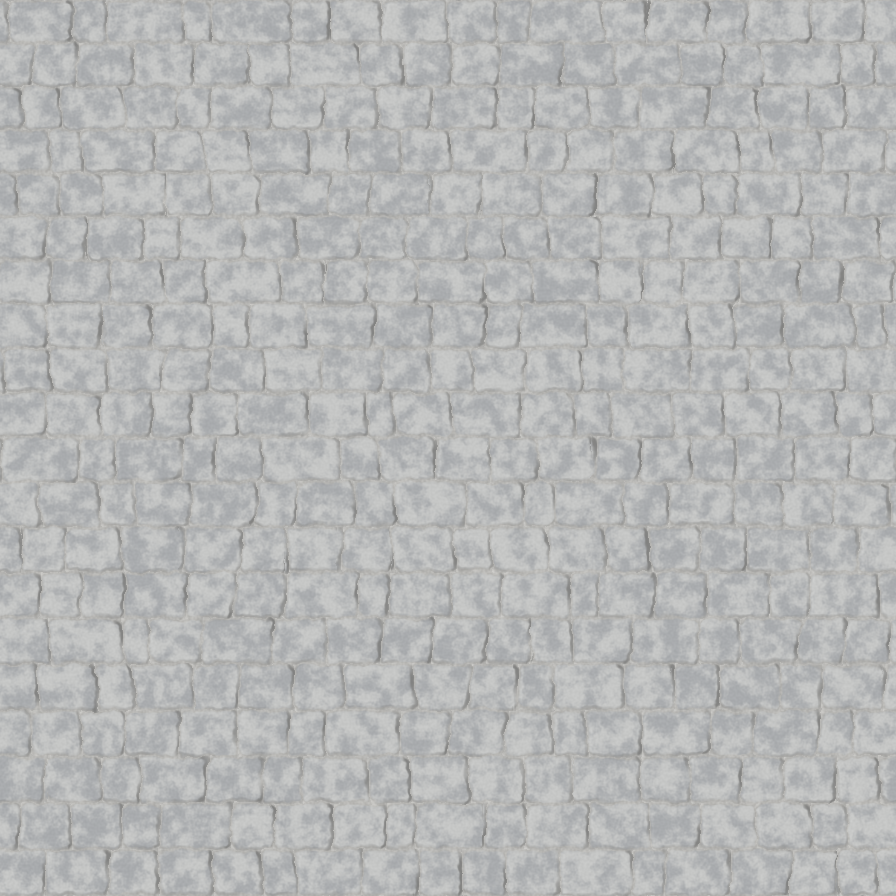
Give the GLSL for this texture, as a WebGL 2 fragment shader.

```glsl
#version 300 es
precision highp float;
// Pale grey cobblestone paving: 20 staggered courses of about 17 worn, dusty setts.

uniform vec2 u_resolution;
out vec4 fragColor;

const float PI = 3.14159265;
const vec2 GRID = vec2(17.0, 20.0);      // setts across, courses up
const float HALF_GAP = 0.0014;
const float CORNER = 0.0065;

const vec3 SLATE = vec3(0.660, 0.670, 0.680);
const vec3 DUST = vec3(0.776, 0.780, 0.776);
const vec3 MORTAR = vec3(0.725, 0.720, 0.705);
const vec3 SHADOW = vec3(0.520, 0.520, 0.515);

float hash(vec2 p) {
    vec3 q = fract(p.xyx * vec3(0.1031, 0.1030, 0.0973));
    q += dot(q, q.yzx + 33.33);
    return fract((q.x + q.y) * q.z);
}

// Dot product of a lattice point's random unit gradient with an offset.
float slope(vec2 cell, vec2 offset, float period, float seed) {
    float angle = 2.0 * PI * hash(mod(cell, period) + seed);
    return dot(vec2(cos(angle), sin(angle)), offset);
}

// Gradient noise that repeats once per canvas; freq is a whole number.
float noise(vec2 uv, float freq, float seed) {
    vec2 p = uv * freq, i = floor(p), f = p - i;
    vec2 w = f * f * f * (f * (f * 6.0 - 15.0) + 10.0);
    vec2 e = vec2(1.0, 0.0);
    float low = mix(slope(i, f, freq, seed), slope(i + e, f - e, freq, seed), w.x);
    float high = mix(slope(i + e.yx, f - e.yx, freq, seed),
                     slope(i + 1.0, f - 1.0, freq, seed), w.x);
    return mix(low, high, w.y);
}

float fbm(vec2 uv, float freq, float seed) {
    float sum = 0.0, amp = 0.5;
    for (int k = 0; k < 4; k++) {
        sum += amp * noise(uv, freq, seed + 17.0 * float(k));
        freq *= 2.0;
        amp *= 0.62;
    }
    return sum;
}

float roundedBox(vec2 p, vec2 halfSize, float radius) {
    vec2 q = abs(p) - halfSize + radius;
    return length(max(q, 0.0)) + min(max(q.x, q.y), 0.0) - radius;
}

// Position of the vertical joint on the left of a sett.
float joint(float column, float row) {
    return column + 0.52 * (hash(vec2(mod(column, GRID.x), row) + 41.0) - 0.5);
}

// Finds the sett under uv: its distance, place within it (-1 to 1) and id.
float sett(vec2 uv, out vec2 place, out vec2 id) {
    float y = uv.y * GRID.y - 0.25 * sin(PI * uv.y);
    float row = floor(y);
    float rowId = mod(row, GRID.y);
    float x = uv.x * GRID.x + 0.5 * mod(rowId, 2.0) + 0.45 * hash(vec2(rowId, 7.0));
    x += 0.16 * (y - row - 0.5) * (hash(vec2(floor(x), rowId) + 3.0) - 0.5);

    float column = floor(x);
    if (x < joint(column, rowId)) column -= 1.0;
    else if (x > joint(column + 1.0, rowId)) column += 1.0;
    float left = joint(column, rowId), right = joint(column + 1.0, rowId);
    id = vec2(mod(column, GRID.x), rowId);

    vec2 local = vec2(x - 0.5 * (left + right), y - row - 0.5) / GRID;
    vec2 halfSize = 0.5 * vec2(right - left, 1.0) / GRID - HALF_GAP;
    halfSize.y -= 0.0012 * hash(id + 19.0);
    place = local / halfSize;
    return roundedBox(local, halfSize, CORNER * mix(0.5, 1.2, hash(id + 29.0)));
}

void main() {
    vec2 uv = gl_FragCoord.xy / u_resolution;
    float aa = 1.0 / min(u_resolution.x, u_resolution.y);

    // Chipped outlines come from bending the coordinates.
    vec2 bend = 0.0040 * vec2(noise(uv, 42.0, 5.0), noise(uv, 42.0, 61.0))
              + 0.0024 * vec2(noise(uv, 130.0, 83.0), noise(uv, 130.0, 97.0));
    vec2 place, id;
    float d = sett(uv + bend, place, id);

    // Stone face: blue-grey patches under pale dust, dustier at the rim.
    float grain = noise(uv, 310.0, 11.0);
    float patches = fbm(uv + 0.37 * hash(id), 44.0, 23.0);
    float tone = 0.11 * (hash(id + 53.0) - 0.5) + 0.10 * noise(uv, 6.0, 71.0);
    float rim = smoothstep(-0.007, 0.0, d);
    float dust = smoothstep(-0.27, 0.25, patches + tone + 0.05 * rim);
    vec3 color = mix(SLATE, DUST, dust) + 0.030 * grain;

    // Sandy joints.
    vec3 sand = MORTAR + 0.07 * grain + 0.06 * noise(uv, 90.0, 37.0);
    color = mix(color, sand, 0.8 * smoothstep(-aa, aa, d));

    // Shade gathers at the right and lower edges; the left edge catches light.
    float band = 1.0 - smoothstep(0.0004, 0.0022 + aa, abs(d));
    float rightSide = smoothstep(0.72, 0.95, place.x);
    float leftSide = smoothstep(0.72, 0.95, -place.x);
    float lowerSide = smoothstep(0.65, 0.95, -place.y);
    float wear = clamp(0.55 + 1.3 * noise(uv, 34.0, 47.0), 0.1, 1.0);
    float shade = max(0.85 * rightSide, max(0.42 * lowerSide, 0.14));
    color = mix(color, SHADOW, band * shade * wear);
    color -= 0.035 * rim * rightSide * wear;
    color += 0.025 * rim * leftSide * (1.0 - band);

    fragColor = vec4(clamp(color, 0.0, 1.0), 1.0);
}
```
